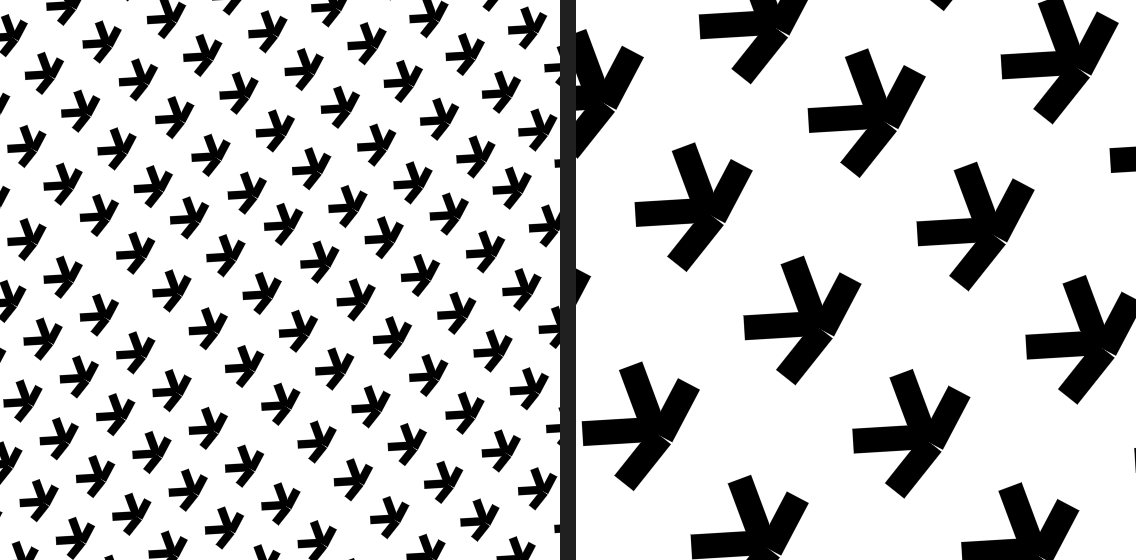
Left, the full canvas; right, a detail of the centre.
Write a WebGL 1 fragment shader that draws this pattern.

```glsl
precision highp float;
// Black four-armed twig marks on white, strewn in slanting rows with small slips.
uniform vec2 u_resolution;

const vec2 MARK_STEP = vec2(0.0648, -0.06745);  // from one mark to the next in a row
const vec2 MARK_CENTRE = vec2(0.034, 0.003);    // measured from the tip of the left arm
const float ARM_HALF_WIDTH = 0.0074;
const float ROW_BREAK_SHIFT = 0.0117;

// Signed distance to a square-ended bar from a to b
float barDistance(vec2 p, vec2 a, vec2 b, float halfWidth) {
  vec2 axis = b - a;
  float len = length(axis);
  vec2 dir = axis / len;
  vec2 rel = p - 0.5 * (a + b);
  vec2 local = vec2(dot(rel, dir), dot(rel, vec2(-dir.y, dir.x)));
  vec2 d = abs(local) - vec2(0.5 * len, halfWidth);
  return length(max(d, 0.0)) + min(max(d.x, d.y), 0.0);
}

// One twig: a bent stem with two side arms, origin at the left tip
float twigDistance(vec2 p, float halfWidth) {
  vec2 bend = vec2(0.0469, -0.0017);
  float d = barDistance(p, vec2(0.0), vec2(0.043, 0.0026), halfWidth);
  d = min(d, barDistance(p, vec2(0.0286, 0.0404), vec2(0.043, 0.0017), halfWidth));
  d = min(d, barDistance(p, vec2(0.0634, 0.0296), bend, halfWidth));
  return min(d, barDistance(p, vec2(0.0247, -0.0296), bend, halfWidth));
}

// Reference mark of a row: tight rows first, then wider ones after a fading slip
vec2 rowOrigin(float row) {
  vec2 tight = vec2(0.0352, 0.1016) + row * vec2(0.1007, 0.0430);
  vec2 wide = vec2(0.0, 0.1068) + row * vec2(0.1120, 0.0466);
  float t = max(row - 4.0, 0.0);
  float slip = 0.29 * exp(-0.5 * t) * cos(1.3 * t);
  return mix(tight, wide + slip * MARK_STEP, step(3.5, row));
}

// Marks ahead of the row's break sit slightly lower
vec2 markPosition(vec2 origin, float row, float index) {
  float breakIndex = -max(2.0, 9.0 - row);
  float ahead = 1.0 - step(breakIndex - 0.5, index);
  return origin + index * MARK_STEP - vec2(0.0, ROW_BREAK_SHIFT * ahead);
}

// Nearest mark within one row
float rowDistance(vec2 p, float row) {
  vec2 origin = rowOrigin(row);
  float along = dot(p - origin - MARK_CENTRE, MARK_STEP) / dot(MARK_STEP, MARK_STEP);
  float nearest = floor(along + 0.5);
  float d = 1.0;
  for (int i = -1; i <= 1; i++) {
    vec2 tip = markPosition(origin, row, nearest + float(i));
    d = min(d, twigDistance(p - tip, ARM_HALF_WIDTH));
  }
  return d;
}

void main() {
  vec2 p = gl_FragCoord.xy / u_resolution.y;
  float d = 1.0;
  for (int row = -2; row <= 12; row++) {
    d = min(d, rowDistance(p, float(row)));
  }
  float softness = 0.7 / u_resolution.y;
  gl_FragColor = vec4(vec3(smoothstep(-softness, softness, d)), 1.0);
}
```
